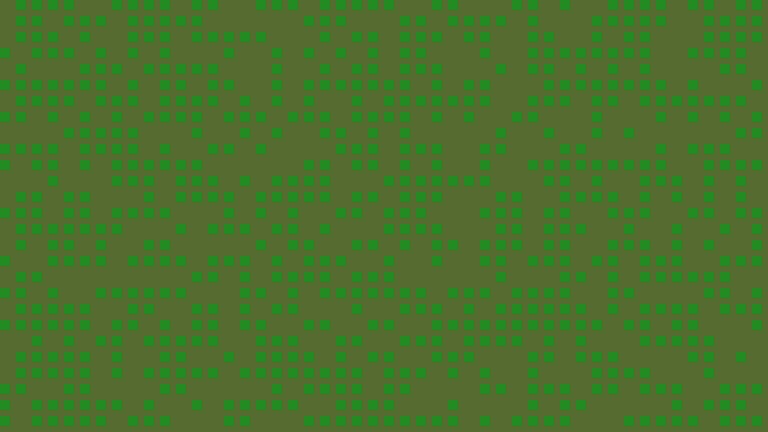
Reproduce this pattern procedurally as a WebGL 1 fragment shader.

```glsl
precision mediump float;
// Randomly filled grid of small green squares, 48 by 27 cells, on olive.

#ifdef GL_FRAGMENT_PRECISION_HIGH
precision highp float;
#endif

uniform vec2 u_resolution;

float hash(vec2 cell) {
    vec3 p = fract(cell.xyx * vec3(0.1031, 0.1030, 0.0973));
    p += dot(p, p.yzx + 33.33);
    return fract((p.x + p.y) * p.z);
}

// Signed distance to a square with slightly rounded corners.
float squareDistance(vec2 p, float halfSize, float radius) {
    vec2 q = abs(p) - halfSize + radius;
    return length(max(q, 0.0)) + min(max(q.x, q.y), 0.0) - radius;
}

void main() {
    // Grid coordinates, counted from the top left corner.
    vec2 uv = gl_FragCoord.xy / u_resolution;
    vec2 grid = vec2(uv.x, 1.0 - uv.y) * vec2(48.0, 27.0);
    float pixel = 27.0 / u_resolution.y;

    // Shift the cells so that each square touches its top left grid corner.
    vec2 shifted = grid + 0.213;
    vec2 cell = floor(shifted);
    vec2 local = fract(shifted) - 0.5;

    // About three cells in five are filled.
    float filled = step(hash(cell + 17.0), 0.6);
    float d = squareDistance(local, 0.287, 0.04);
    float mask = filled * clamp(0.5 - d / pixel, 0.0, 1.0);

    vec3 olive = vec3(0.333, 0.420, 0.184);
    vec3 green = vec3(0.133, 0.545, 0.133);
    gl_FragColor = vec4(mix(olive, green, mask), 1.0);
}
```
